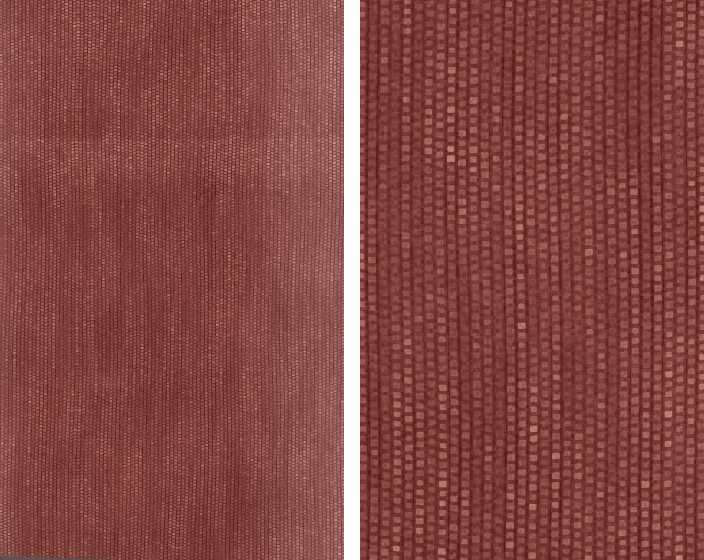
Left, the full canvas; right, a detail of the centre.
Give the GLSL for this texture, as a Shadertoy shader.

```glsl
// Worn red book cloth: fine vertical ribs, each a chain of small staggered beads.
// Beads are rounded boxes on a leaning, swaying grid; layered sines and cellular
// noise gather the wear in streaks, and broad gradients add pale edges and a fold.

#define RIBS 90.0
#define BEADS 172.0
#define LEAN 0.012
#define SWAY 0.0026
#define BEAD_GAIN 1.0
#define GROOVE_GAIN 1.0
#define MOTTLE_GAIN 0.035
#define GRAIN_GAIN 0.07
#define CLOTH vec3(0.510, 0.266, 0.242)
#define GROOVE vec3(0.385, 0.145, 0.130)
#define THREAD vec3(0.730, 0.490, 0.450)
#define SHEEN vec3(0.060, 0.090, 0.090)

float hash(vec2 p) {
    vec3 q = fract(vec3(p.xyx) * 0.1031);
    q += dot(q, q.yzx + 33.33);
    return fract((q.x + q.y) * q.z);
}

// Smooth blotches, roughly -1 to 1
float layeredSines(vec2 p) {
    float sum = 0.0, amp = 0.5;
    for (int i = 0; i < 4; i++) {
        sum += amp * sin(p.x + 1.7 * sin(p.y * 0.8)) * cos(p.y + 1.3 * sin(p.x * 0.7));
        p = mat2(0.8, 0.6, -0.6, 0.8) * p * 1.9 + 2.3;
        amp *= 0.6;
    }
    return sum;
}

// Distance to the nearest scattered point
float cellular(vec2 p) {
    vec2 base = floor(p);
    float nearest = 2.0;
    for (int j = -1; j <= 1; j++)
        for (int i = -1; i <= 1; i++) {
            vec2 c = base + vec2(i, j);
            vec2 site = c + vec2(hash(c), hash(c + 41.7));
            nearest = min(nearest, length(p - site));
        }
    return nearest;
}

void mainImage(out vec4 fragColor, in vec2 fragCoord) {
    vec2 uv = fragCoord / iResolution.xy;
    vec2 p = vec2(uv.x, uv.y * 1.63);

    // Woven grid, leaning and bent, with every other rib shifted by half a bead
    float bend = sin(uv.y * 8.0 + uv.x * 5.0) + 0.5 * sin(uv.y * 21.0 - uv.x * 9.0);
    float ribX = (uv.x - LEAN * uv.y + SWAY * bend) * RIBS + 2.0;
    float rib = floor(ribX);
    float beadY = uv.y * BEADS + 0.5 * mod(rib, 2.0)
                + 0.35 * hash(vec2(rib, 7.0)) + 0.5 * sin(uv.x * 11.0 + uv.y * 6.0);
    vec2 cell = vec2(rib, floor(beadY));
    vec2 f = fract(vec2(ribX, beadY)) - 0.5;
    float soft = 0.6 * max(RIBS / iResolution.x, BEADS / iResolution.y);

    // Rounded bead and the groove between ribs
    float size = 0.08 * (hash(cell + 19.0) - 0.5);
    float d = length(max(abs(f) - vec2(0.17, 0.16) - size, 0.0)) - 0.14;
    float bead = 1.0 - smoothstep(-soft, soft, d);
    float groove = smoothstep(0.36 - soft, 0.36 + soft, abs(f.x));

    // Wear: large patches, long streaks along the ribs, single bright beads
    float mottle = layeredSines(p * 7.0 + 3.0);
    float streak = layeredSines(vec2(rib * 1.9, uv.y * 13.0));
    float patches = 1.0 - smoothstep(0.1, 0.8, cellular(p * vec2(9.0, 5.0)));
    float fold = smoothstep(0.66, 0.71, uv.y) * (1.0 - smoothstep(0.745, 0.76, uv.y));
    float top = smoothstep(0.55, 0.95, uv.y);
    float wear = 0.14 + 0.24 * patches + 0.40 * streak + 0.16 * fold + 0.16 * top;
    float speck = hash(cell);
    float shine = clamp(wear * (0.5 + speck) + 0.2 * smoothstep(0.9, 1.0, speck), 0.0, 1.0);

    // Cloth, grooves and beads
    vec3 color = CLOTH;
    float grooveDepth = GROOVE_GAIN * (0.4 + 0.6 * hash(vec2(rib, 3.0)) - 0.12 * streak);
    color = mix(color, GROOVE, clamp(groove * grooveDepth, 0.0, 1.0));
    color = mix(color, GROOVE, 0.35 * (1.0 - bead) * (1.0 - groove));
    color = mix(color, THREAD, BEAD_GAIN * bead * shine);

    // Broad shading: pale right side, dusty left edge, uneven dye
    float rightSide = smoothstep(0.62, 1.0, uv.x);
    float leftEdge = 1.0 - smoothstep(0.0, 0.10, uv.x);
    color += SHEEN * (rightSide + 0.5 * leftEdge);
    color += MOTTLE_GAIN * mottle * vec3(1.0, 0.8, 0.8);
    color += 0.018 * fold + 0.012 * top;
    color += GRAIN_GAIN * (hash(floor(uv * vec2(314.0, 512.0))) - 0.5);

    // Small pale scuff
    vec2 s = (uv - vec2(0.315, 0.317)) * vec2(22.0, 60.0);
    color += 0.10 * exp(-dot(s, s)) * (0.6 + 0.4 * streak);

    // Thin grey sliver under the lower left edge
    float rim = 0.007 * (1.0 - uv.x / 0.35);
    float sliver = 1.0 - smoothstep(-0.001, 0.001, uv.y - rim);
    color = mix(color, vec3(0.37, 0.32, 0.33), sliver * step(uv.x, 0.35));

    fragColor = vec4(clamp(color, 0.0, 1.0), 1.0);
}
```
